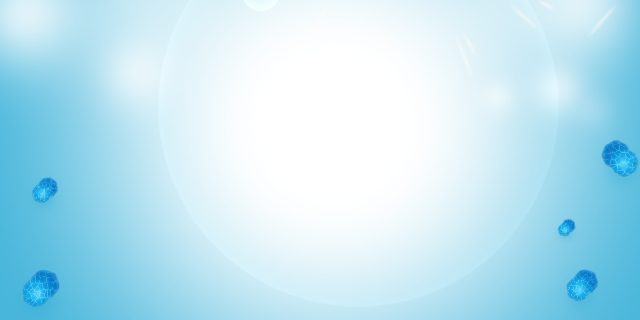
A Shadertoy shader for this background:

```glsl
// Bright blue sky glow with soft clouds, faint light rays and crinkled water drops.
#define GLOW_CENTER vec2(1.04, 0.61)
#define GLOW_INNER 0.2
#define GLOW_OUTER 1.2
#define SKY_DEPTH 0.72
#define SKY_ABSORB vec3(1.0, 0.4, 0.2)
#define RAY_WIDTH 0.006
#define RAY_COLOR vec3(1.0, 0.99, 0.96)
#define DROP_DEEP vec3(0.02, 0.46, 0.78)
#define DROP_BRIGHT vec3(0.10, 0.76, 0.97)
#define DROP_GLINT vec3(0.55, 0.93, 1.0)
#define FACET_SCALE 3.5

// Clouds: center, radius, strength
const vec4 clouds[8] = vec4[](
    vec4(0.08, 0.96, 0.18, 0.80), vec4(0.45, 1.02, 0.25, 0.45),
    vec4(0.43, 0.77, 0.11, 0.60), vec4(1.555, 0.695, 0.05, 0.50),
    vec4(1.74, 0.72, 0.08, 0.60), vec4(1.855, 0.65, 0.06, 0.20),
    vec4(1.82, 0.99, 0.17, 0.70), vec4(1.60, 1.02, 0.25, 0.40));

// Rays: start and end points
const vec4 rays[7] = vec4[](
    vec4(1.594, 0.987, 1.68, 0.909), vec4(1.425, 0.89, 1.479, 0.75),
    vec4(1.446, 0.90, 1.49, 0.82), vec4(1.224, 0.896, 1.193, 0.818),
    vec4(1.03, 0.987, 0.924, 0.85), vec4(1.927, 0.987, 1.836, 0.883),
    vec4(1.68, 1.0, 1.732, 0.97));

// Drops: center, radius, sideways lean of the lower lobe
const vec4 drops[5] = vec4[](
    vec4(0.141, 0.406, 0.040, -1.0), vec4(0.128, 0.099, 0.058, -1.0),
    vec4(1.937, 0.505, 0.056, 1.0), vec4(1.771, 0.289, 0.027, -1.0),
    vec4(1.820, 0.109, 0.049, -1.0));

vec2 hash2(vec2 p) {
    vec3 h = fract(p.xyx * vec3(0.1031, 0.1030, 0.0973));
    h += dot(h, h.yzx + 33.33);
    return fract((h.xx + h.yz) * h.zy);
}

// Distances to the nearest and second nearest cell points
vec2 cellular(vec2 p) {
    vec2 cell = floor(p), nearest = vec2(8.0);
    for (int y = -1; y <= 1; y++)
    for (int x = -1; x <= 1; x++) {
        vec2 id = cell + vec2(x, y);
        float d = length(id + hash2(id + 50.0) - p);
        nearest = d < nearest.x ? vec2(d, nearest.x) : vec2(nearest.x, min(nearest.y, d));
    }
    return nearest;
}

float softSpot(vec2 p, vec2 center, float radius) {
    vec2 q = (p - center) / radius;
    return exp(-dot(q, q));
}

vec3 sky(vec2 p) {
    float depth = SKY_DEPTH * smoothstep(GLOW_INNER, GLOW_OUTER, distance(p, GLOW_CENTER));
    for (int i = 0; i < 8; i++)
        depth *= 1.0 - clouds[i].w * softSpot(p, clouds[i].xy, clouds[i].z);
    return 1.0 - depth * SKY_ABSORB;
}

float rayLight(vec2 p, vec4 ray) {
    vec2 along = ray.zw - ray.xy, q = p - ray.xy;
    float h = clamp(dot(q, along) / dot(along, along), 0.0, 1.0);
    float d = length(q - along * h) / RAY_WIDTH;
    return 4.0 * h * (1.0 - h) * exp(-d * d);
}

float ring(vec2 p, vec2 center, float radius, float pixel) {
    float d = distance(p, center) - radius;
    return smoothstep(pixel, -pixel, d) * exp(d / 0.03);
}

vec3 addDrop(vec3 color, vec2 p, vec4 drop, float seed, float pixel) {
    vec2 q = (p - drop.xy) / drop.z;
    if (dot(q, q) > 6.0) return color;

    // Soft shadow below
    color = mix(color, DROP_BRIGHT * 0.85, 0.3 * softSpot(q, vec2(0.1 * drop.w, -0.55), 0.85));

    // Two overlapping lobes with a wavy rim
    float wobble = 0.035 * sin(q.x * 7.0 + seed) * sin(q.y * 8.0 - seed);
    float upper = length(q - vec2(-0.2 * drop.w, 0.2)) - 0.78 + wobble;
    float lower = length(q - vec2(0.26 * drop.w, -0.25)) - 0.74 + wobble;
    float edge = pixel / drop.z;
    float mask = smoothstep(edge, -edge, min(upper, lower));

    // Crinkled facets lit from the lower lobe
    vec2 cells = cellular(q * FACET_SCALE + seed * 7.0);
    float light = smoothstep(0.45, -0.55, lower) * 0.75 + 0.35 * (cells.x - 0.35);
    vec3 body = mix(DROP_DEEP, DROP_BRIGHT, clamp(light, 0.0, 1.0));
    float crease = smoothstep(0.16, 0.0, cells.y - cells.x);
    float rim = smoothstep(-0.22, 0.0, min(upper, lower));
    body = mix(body, DROP_GLINT, crease * (0.15 + 0.4 * light));
    body = mix(body, DROP_GLINT, 0.6 * softSpot(q, vec2(0.2 * drop.w, -0.3), 0.28));
    return mix(color, body, mask * (0.95 - 0.3 * rim));
}

void mainImage(out vec4 fragColor, in vec2 fragCoord) {
    float pixel = 1.0 / iResolution.y;
    vec2 p = fragCoord * pixel;
    vec3 color = sky(p);

    // Faint lens rings
    color += 0.025 * ring(p, vec2(1.12, 0.667), 0.625, pixel);
    color += 0.05 * ring(p, vec2(0.815, 1.026), 0.06, pixel);

    for (int i = 0; i < 7; i++)
        color = mix(color, RAY_COLOR, 0.5 * rayLight(p, rays[i]));
    for (int i = 0; i < 5; i++)
        color = addDrop(color, p, drops[i], float(i) + 1.0, pixel);

    fragColor = vec4(clamp(color, 0.0, 1.0), 1.0);
}
```
